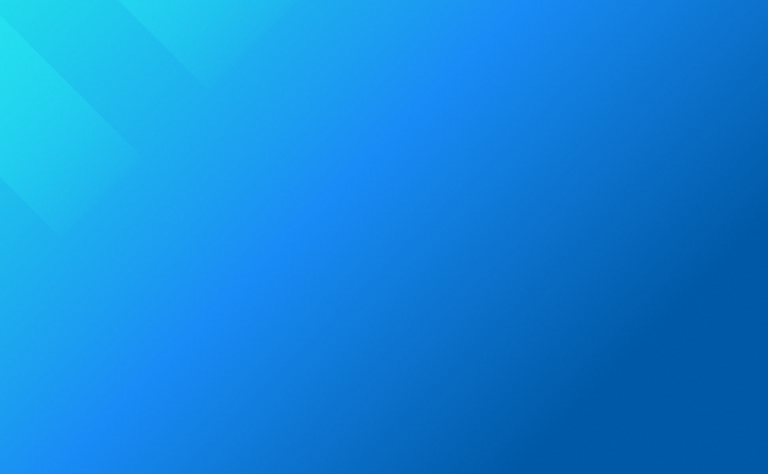
Reproduce this background procedurally as a WebGL 2 fragment shader.

```glsl
#version 300 es
precision highp float;
// A diagonal sweep from cyan through a crease of azure to deep blue.
// Two translucent square-ended bands lie over the upper left corner;
// axes are turned by 45 degrees, and faint gradient noise adds grain.
uniform vec2 u_resolution;
out vec4 fragColor;

const vec3 CYAN  = vec3(0.125, 0.860, 0.922);
const vec3 SKY   = vec3(0.107, 0.625, 0.940);
const vec3 AZURE = vec3(0.098, 0.545, 0.965);
const vec3 MID   = vec3(0.070, 0.500, 0.882);
const vec3 DEEP  = vec3(0.000, 0.350, 0.655);
const vec3 GLOW  = vec3(0.150, 0.900, 0.950);

const float SKY_AT   = 0.840;  // distances along the sweep, in canvas heights
const float AZURE_AT = 1.115;
const float MID_AT   = 1.360;
const float DEEP_AT  = 2.080;
const float BAND_END = 0.630;
const float GRAIN_CELLS = 150.0;
const float GRAIN_DEPTH = 0.007;

// Position of x between two ends, limited to 0..1.
float ramp(float from, float to, float x) {
    return clamp((x - from) / (to - from), 0.0, 1.0);
}

// Five-colour gradient along the sweep.
vec3 sweep(float along) {
    vec3 color = mix(CYAN, SKY, ramp(0.0, SKY_AT, along));
    color = mix(color, AZURE, ramp(SKY_AT, AZURE_AT, along));
    color = mix(color, MID, ramp(AZURE_AT, MID_AT, along));
    return mix(color, DEEP, ramp(MID_AT, DEEP_AT, along));
}

// Antialiased step that rises where x passes edge.
float softStep(float edge, float x, float blur) {
    return smoothstep(edge - blur, edge + blur, x);
}

// Opacity of a band between two sides, fading towards its square end.
float band(vec2 axes, float nearSide, float farSide, float endAt, float blur) {
    float inside = softStep(nearSide, axes.y, blur) * (1.0 - softStep(farSide, axes.y, blur));
    float cap = 1.0 - softStep(endAt, axes.x, blur);
    return inside * cap * mix(0.64, 0.06, ramp(0.0, endAt, axes.x));
}

// Pseudo-random unit vector for a lattice cell.
vec2 cellGradient(vec2 cell) {
    float angle = 6.2832 * fract(sin(dot(cell, vec2(127.1, 311.7))) * 43758.5);
    return vec2(cos(angle), sin(angle));
}

// Gradient noise, roughly -0.7..0.7.
float gradientNoise(vec2 p) {
    vec2 cell = floor(p);
    vec2 f = fract(p);
    vec2 w = f * f * (3.0 - 2.0 * f);
    vec2 right = vec2(1.0, 0.0);
    vec2 up = vec2(0.0, 1.0);
    float low = mix(dot(cellGradient(cell), f),
                    dot(cellGradient(cell + right), f - right), w.x);
    float high = mix(dot(cellGradient(cell + up), f - up),
                     dot(cellGradient(cell + 1.0), f - 1.0), w.x);
    return mix(low, high, w.y);
}

void main() {
    // Position measured right and down from the upper left corner.
    vec2 p = vec2(gl_FragCoord.x, u_resolution.y - gl_FragCoord.y) / u_resolution.y;
    vec2 axes = vec2(p.x + p.y, p.y - p.x);
    float blur = 1.0 / u_resolution.y;

    vec3 color = sweep(axes.x);
    color = mix(color, GLOW, band(axes, 0.032, 0.373, BAND_END, blur));
    color = mix(color, GLOW, band(axes, -0.800, -0.249, BAND_END, blur));
    color += GRAIN_DEPTH * gradientNoise(p * GRAIN_CELLS);

    fragColor = vec4(color, 1.0);
}
```
